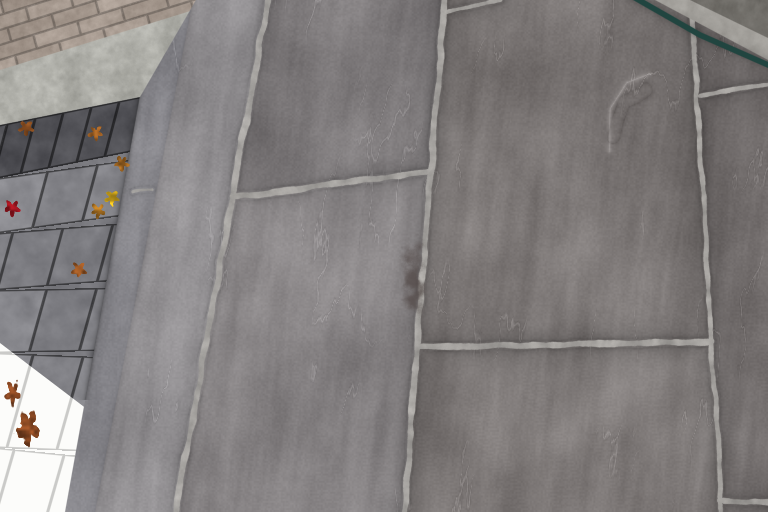
Reproduce this texture procedurally as a Shadertoy shader.

```glsl
// Weathered stone slabs with pale mortar joints beside small pavers, a wall and a patch of sun.
// Half-planes split the regions, segment distances draw the joints and stretched
// fractal noise streaks the stone. Space is 7.68 x 5.12 with y down.

float hash(vec2 p) { return fract(sin(dot(p, vec2(127.1, 311.7))) * 43758.5); }

float noise(vec2 p) {
    vec2 i = floor(p), f = fract(p), e = vec2(0, 1);
    f = f * f * (3.0 - 2.0 * f);
    return mix(mix(hash(i), hash(i + e.yx), f.x), mix(hash(i + e), hash(i + 1.0), f.x), f.y);
}

float fbm(vec2 p) {
    float sum = 0.0, amp = 0.5;
    for (int i = 0; i < 5; i++) {
        sum += amp * noise(p);
        p = mat2(1.6, 1.2, -1.2, 1.6) * p + 7.3;
        amp *= 0.5;
    }
    return sum;
}

// Signed distance to a line: positive below a rightward one, left of a downward one
float side(vec2 p, float ax, float ay, float bx, float by) {
    vec2 d = normalize(vec2(bx - ax, by - ay));
    return dot(p - vec2(ax, ay), vec2(-d.y, d.x));
}

float segment(vec2 p, float ax, float ay, float bx, float by) {
    vec2 a = vec2(ax, ay), d = vec2(bx, by) - a;
    return length(p - a - d * clamp(dot(p - a, d) / dot(d, d), 0.0, 1.0));
}

float cover(float d) {
    float px = 4.0 / iResolution.y;
    return smoothstep(-px, px, d);
}

vec3 slabs(vec2 p) {
    vec2 w = p + 0.03 * (vec2(noise(p * 5.0), noise(p * 5.0 + 40.0)) - 0.5);
    float a = w.x - 2.68 + 0.18 * w.y, b = w.x - 4.44 + 0.077 * w.y, c = w.x - 6.91 - 0.06 * w.y;
    vec2 q = vec2(p.x + 0.13 * p.y, p.y);

    // Tone of each slab
    vec3 mid = vec3(0.49, 0.475, 0.48) + 0.04 * cover(side(w, 2.32, 1.97, 4.29, 1.72));
    vec3 right = vec3(0.475, 0.455, 0.45) + 0.015 * cover(w.y - 3.45);
    vec3 col = mix(vec3(0.555, 0.545, 0.555), mid, cover(a));
    col = mix(col, right, cover(b));
    col = mix(col, vec3(0.455, 0.435, 0.432), cover(c));

    // Lower step along the left edge
    float tread = side(p, 1.9, 0.15, 0.95, 5.12);
    col = mix(col, vec3(0.52, 0.52, 0.545), 0.7 * cover(tread));
    col -= 0.05 * exp(-abs(tread) * 40.0);

    // Streaks, blotches, grain and flaked ridges
    float blotch = fbm(p * 1.4 + 3.0), rough = fbm(p * 9.0);
    col += 0.11 * fbm(q * vec2(8, 0.9)) + 0.18 * blotch + 0.035 * noise(p * 55.0) - 0.157;
    float flake = abs(fbm(q * vec2(3.2, 0.8) + 11.0) - 0.5);
    float patches = smoothstep(0.48, 0.65, noise(p * 1.8 + 20.0));
    col += patches * (0.08 * exp(-flake * 160.0) - 0.04 * exp(-abs(flake - 0.012) * 180.0));

    // Mortar joints with darkened borders
    float j = min(min(abs(a), abs(b)), abs(c) + 0.006);
    j = min(j, segment(w, 2.32, 1.97, 4.29, 1.72));
    j = min(j, segment(w, 4.18, 3.47, 7.12, 3.42));
    j = min(j, segment(w, 7.0, 0.95, 7.7, 0.84) + 0.01);
    j = min(j, segment(w, 4.44, 0.12, 5.0, 0.0) + 0.01);
    j = min(j, segment(w, 7.21, 5.0, 7.7, 5.03));
    j = min(j, segment(w, 1.33, 1.92, 1.52, 1.9) + 0.014);
    col *= 1.0 - (0.04 + 0.14 * smoothstep(1.8, 4.5, p.x)) * exp(-j * 7.0) * (0.5 + blotch);
    col *= 1.0 - 0.2 * exp(-abs(j - 0.05) * 60.0) * rough;
    vec3 mortar = vec3(0.67, 0.66, 0.645) * (0.8 + 0.38 * rough);
    col = mix(col, mortar, 0.9 * cover(0.018 + 0.025 * rough - j));

    // Brown stain beside the middle joint
    float stain = length((p - vec2(4.13, 2.78)) * vec2(7, 2.3)) + 1.2 * (rough - 0.5);
    col = mix(col, vec3(0.3, 0.26, 0.25), 0.65 - 0.65 * smoothstep(0.2, 0.95, stain));

    // Crescent scar: bright rim with a shaded hollow
    float rim = min(segment(w, 6.09, 1.52, 6.1, 1.08), segment(w, 6.1, 1.08, 6.26, 0.84));
    rim = min(rim, segment(w, 6.26, 0.84, 6.5, 0.75));
    float hollow = min(segment(w, 6.13, 1.38, 6.24, 1.02), segment(w, 6.24, 1.02, 6.46, 0.9));
    return col + 0.15 * exp(-rim * 55.0) - 0.12 * exp(-abs(hollow - 0.06) * 50.0) * rough;
}

vec3 pavers(vec2 p) {
    float tops[7] = float[7](1.25, 1.78, 2.33, 2.9, 3.53, 4.48, 5.5);
    float shift[6] = float[6](0.0, 0.4, 0.55, 0.38, 0.2, 0.5);
    float gap = 1.0, id = 0.0;
    for (int i = 0; i < 6; i++) {
        float v = p.y + (0.2 - 0.06 * float(i)) * p.x, lo = tops[i], hi = tops[i + 1];
        if (v < lo || v > hi) continue;
        float width = i == 0 ? 0.28 : 0.5;
        float u = (p.x + 0.28 * (v - 0.5 * (lo + hi)) - shift[i]) / width;
        gap = min(min(v - lo, hi - v), (0.5 - abs(fract(u) - 0.5)) * width);
        id = hash(vec2(floor(u), i));
    }
    vec3 col = mix(vec3(0.33, 0.33, 0.35), vec3(0.51, 0.51, 0.53), cover(p.y + 0.2 * p.x - 1.78));
    col += 0.07 * (id - 0.5) + 0.14 * (fbm(p * 7.0) - 0.5);
    float sun = cover(p.y - 3.43 - 0.76 * p.x);
    col = mix(col, vec3(0.99, 0.99, 0.98), sun);
    return col * mix(0.5 + 0.3 * sun, 1.0, cover(gap - 0.015));
}

vec3 wall(vec2 p) {
    float v = p.y + 0.31 * p.x, row = floor(v / 0.15);
    float u = (p.x - 0.25 * v) / 0.44 + 0.5 * mod(row, 2.0);
    vec2 g = (0.5 - abs(fract(vec2(u, v / 0.15)) - 0.5)) * vec2(0.44, 0.15);
    vec3 brick = vec3(0.65, 0.6, 0.56) + 0.08 * (hash(vec2(floor(u), row)) - 0.5);
    brick *= 0.76 + 0.24 * cover(min(g.x, g.y) - 0.012);
    vec3 plaster = vec3(0.68, 0.68, 0.655) + 0.18 * (fbm(p * 4.0) - 0.5);
    return mix(brick, plaster, cover(v - 0.7)) + 0.12 * (fbm(p * 18.0) - 0.5);
}

void mainImage(out vec4 fragColor, in vec2 fragCoord) {
    vec2 uv = fragCoord / iResolution.xy, p = vec2(uv.x, 1.0 - uv.y) * vec2(7.68, 5.12);
    float edge = side(p, 1.4, 0.95, 0.65, 5.12);
    vec3 col = mix(slabs(p), pavers(p), cover(edge));
    col *= 1.0 - 0.3 * exp(-abs(edge) * 35.0) * step(p.y, 4.0);
    col = mix(col, wall(p), cover(min(side(p, 1.96, 0.0, 1.4, 0.97), -side(p, 0.0, 1.25, 1.4, 0.97))));

    // Fallen leaves: position and hue, red below 0, brown near 0, yellow at 1
    vec3 leaves[9] = vec3[9](vec3(0.26, 1.28, 0.1), vec3(0.96, 1.33, 0.2), vec3(1.22, 1.63, 0.3),
        vec3(0.98, 2.11, 0.4), vec3(0.79, 2.7, 0.1), vec3(0.12, 2.08, -1), vec3(1.12, 1.98, 1),
        vec3(0.13, 3.93, 0), vec3(0.28, 4.28, 0));
    for (int i = 0; i < 9; i++) {
        vec3 leaf = leaves[i];
        vec2 d = (p - leaf.xy) * vec2(1, i > 6 ? 0.6 : 1.0);
        float r = (i == 8 ? 0.11 : 0.07) * (0.6 + 0.3 * sin(5.0 * atan(d.y, d.x)) + 0.5 * noise(p * 30.0));
        vec3 hue = leaf.z < 0.0 ? vec3(0.6, 0.08, 0.12) : mix(vec3(0.55, 0.29, 0.14), vec3(0.85, 0.68, 0.12), leaf.z);
        col = mix(col, hue * (0.65 + 0.6 * noise(p * 25.0)), cover(r - length(d)));
    }

    // Pale kerb, dark corner and green hose
    vec3 kerb = vec3(0.64, 0.63, 0.61) - 0.2 * cover(-side(p, 6.9, 0.0, 7.68, 0.38));
    col = mix(col, kerb + 0.12 * (fbm(p * 12.0) - 0.5), cover(-side(p, 6.55, 0.0, 7.68, 0.6)));
    float hose = min(segment(p, 6.3, -0.05, 7.0, 0.35), segment(p, 7.0, 0.35, 7.75, 0.68));
    col = mix(col * (1.0 - 0.35 * exp(-hose * 25.0)), vec3(0.13, 0.27, 0.25), cover(0.028 - hose));
    fragColor = vec4(clamp(col, 0.0, 1.0), 1);
}
```
